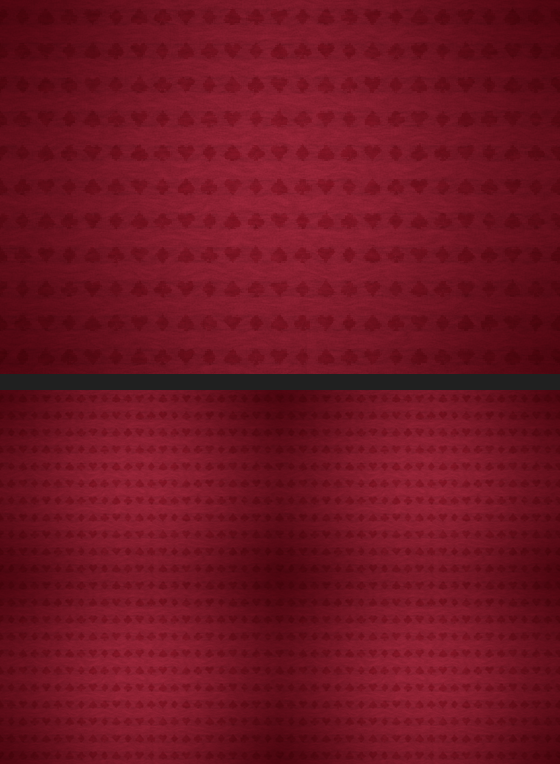
Top: one tile. Bottom: repeated 2 by 2.
Write a Shadertoy shader that draws this pattern.

```glsl
// Crimson paper with rows of faded, stepped card suits, flat creases and a soft vignette.

const float TAU = 6.2831853;

vec2 gradientAt(vec2 cell, vec2 period) {
    cell = mod(cell, period);
    vec3 h = fract(cell.xyx * vec3(0.1031, 0.1030, 0.0973));
    h += dot(h, h.yzx + 33.33);
    float angle = TAU * fract((h.x + h.y) * h.z);
    return vec2(cos(angle), sin(angle));
}

// Gradient noise that wraps after a whole number of cells
float noise(vec2 uv, vec2 period) {
    vec2 p = uv * period, i = floor(p), f = p - i;
    vec2 u = f * f * f * (f * (f * 6.0 - 15.0) + 10.0);
    vec2 e = vec2(1, 0);
    float a = dot(gradientAt(i, period), f);
    float b = dot(gradientAt(i + e, period), f - e);
    float c = dot(gradientAt(i + e.yx, period), f - e.yx);
    float d = dot(gradientAt(i + 1.0, period), f - 1.0);
    return mix(mix(a, b, u.x), mix(c, d, u.x), u.y);
}

// Staircase with rounded risers
vec2 stepped(vec2 uv, vec2 count) {
    vec2 p = uv * count;
    return (floor(p) + smoothstep(0.2, 0.8, fract(p))) / count;
}

float heart(vec2 p) {
    p.x = abs(p.x);
    float lobe = length(p - vec2(0.46, 0.38)) - 0.48;
    float wedge = max(dot(p, vec2(0.8, -0.6)) - 0.57, p.y - 0.4);
    return min(lobe, wedge);
}

float diamond(vec2 p) {
    return (abs(p.x) / 0.8 + abs(p.y) - 1.0) * 0.6;
}

float stem(vec2 p) {
    float flare = 0.12 + 0.4 * max(-0.5 - p.y, 0.0);
    return max(abs(p.x) - flare, abs(p.y + 0.55) - 0.4);
}

float spade(vec2 p) {
    return min(heart(vec2(p.x, 0.1 - p.y)), stem(p));
}

float club(vec2 p) {
    float top = length(p - vec2(0, 0.48)) - 0.43;
    float side = length(vec2(abs(p.x), p.y) - vec2(0.5, -0.13)) - 0.46;
    return min(min(top, side), stem(p));
}

float suit(vec2 p, float kind) {
    if (kind < 0.5) return heart(p);
    if (kind < 1.5) return diamond(p);
    if (kind < 2.5) return spade(p);
    return club(p);
}

void mainImage(out vec4 fragColor, in vec2 fragCoord) {
    vec2 uv = fragCoord / iResolution.xy;

    // Vignette, level at the edges so that it wraps
    vec2 glow = pow(max(0.5 - 0.5 * cos(TAU * uv), 0.0), vec2(0.72));
    float light = dot(glow, vec2(0.68, 0.32));
    vec3 color = mix(vec3(0.295, 0.022, 0.06), vec3(0.545, 0.125, 0.195), light);

    // Suit grid: 24 columns, 11 rows, every other row moved by two suits
    vec2 grid = stepped(uv, vec2(288, 187)) * vec2(24, 11) + vec2(0.53, 0);
    vec2 id = floor(grid);
    vec2 p = (grid - id - 0.5) * vec2(2.65, 4.0);
    float kind = mod(id.x + 2.0 * mod(id.y, 2.0), 4.0);

    // Faded, unevenly inked suits
    vec2 fray = vec2(noise(uv, vec2(192, 100)), noise(uv.yx, vec2(128, 170)));
    float soft = 0.06 + 16.0 / iResolution.y;
    float ink = smoothstep(soft, -soft, suit(p + 0.18 * fray, kind) - 0.02);
    ink *= 0.7 + 0.3 * noise(uv, vec2(60, 90)) + 0.25 * noise(uv, vec2(24, 11));
    color *= mix(vec3(1), vec3(0.88, 0.5, 0.62), ink);

    // Paler bands between the rows, thin broken rules beside the suits
    float height = abs(fract(uv.y * 11.0) - 0.5) * 4.0;
    float rule = exp(-pow((height - 0.78) / 0.12, 2.0));
    float band = smoothstep(0.8, 1.3, height + 0.3 * noise(uv, vec2(36, 44)));
    float gap = smoothstep(-0.1, 0.15, noise(uv, vec2(32, 33)));
    color *= 1.0 + 0.035 * band - 0.05 * rule * gap;

    // Paper: long flat creases, bent up and down
    vec2 bent = uv + vec2(0, 0.03) * noise(uv, vec2(14, 9));
    float crease = noise(bent, vec2(22, 66));
    float paper = 0.08 * crease - 0.04 * smoothstep(0.08, 0.0, abs(crease));
    paper += 0.07 * noise(bent, vec2(56, 130));

    // Horizontal fibres and crisp grain
    paper += 0.06 * noise(uv, vec2(64, 171));
    paper += 0.08 * noise(uv, vec2(301, 203));
    color *= 1.02 + paper * vec3(0.8, 1.5, 1.3);

    fragColor = vec4(clamp(color, 0.0, 1.0), 1.0);
}
```
